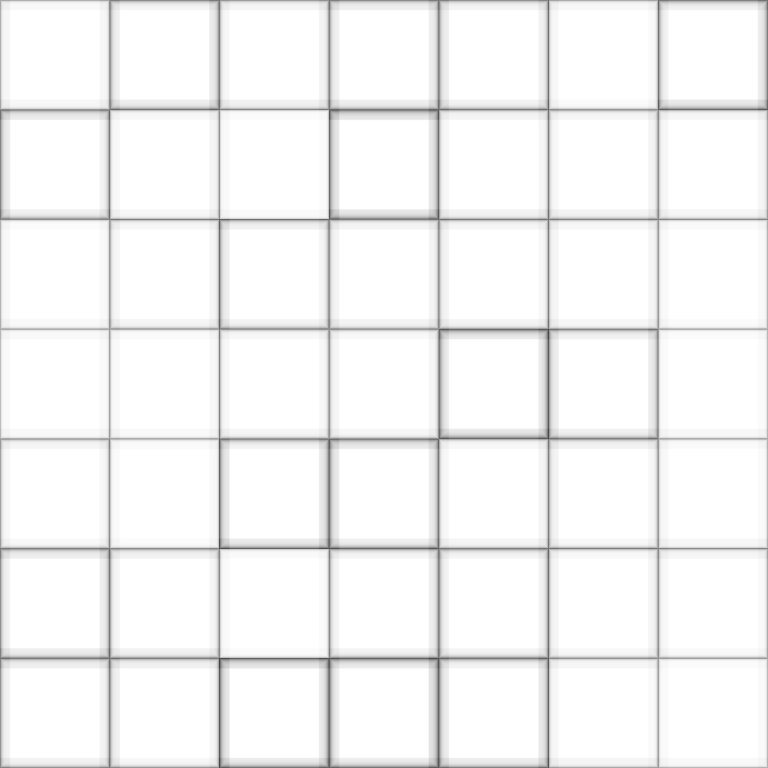
A WebGL 1 fragment shader for this pattern:

```glsl
precision highp float;
// A seven by seven grid of white tiles with thin, soft grey outlines.
// Each tile hashes its own edge strength; each side adds a pale flat band
// and a dark line that decays exponentially away from the border.

uniform vec2 u_resolution;

const float TILES = 7.0;
const float BAND_WIDTH = 0.092;
const float BAND_BLUR = 0.008;

float hash(vec2 p) {
  return fract(sin(dot(p, vec2(127.1, 311.7))) * 43758.5453);
}

// Flat pale shade beside an edge; d is the distance in tile widths.
float edgeBand(float d, float strength, float sideVariation, float pixel) {
  float blur = max(BAND_BLUR, pixel * 0.7);
  float mask = 1.0 - smoothstep(BAND_WIDTH - blur, BAND_WIDTH + blur, d);
  return mask * mix(0.02, 0.085, strength) * mix(0.6, 1.25, sideVariation);
}

// Dark line on the border, wider and deeper on strong tiles.
float edgeLine(float d, float strength, float pixel) {
  float width = max(mix(0.007, 0.021, strength), pixel * 0.4);
  return mix(0.46, 0.6, strength) * exp(-d / width);
}

// Total darkness of one tile; p runs from 0 to 1 across it.
float tileShade(vec2 p, vec2 cell, float pixel) {
  float strength = pow(hash(cell + 3.7), 1.4);
  float bands = 0.0;
  float line = 0.0;
  for (int i = 0; i < 4; i++) {
    float side = float(i);
    float along = i < 2 ? p.x : p.y;
    float d = mod(side, 2.0) < 0.5 ? along : 1.0 - along;
    float variation = hash(cell + vec2(side * 5.3 + 11.0, 23.0));
    bands += edgeBand(d, strength, variation, pixel);
    line = max(line, edgeLine(d, strength, pixel));
  }
  return bands + line;
}

void main() {
  vec2 grid = gl_FragCoord.xy / u_resolution * TILES;
  float pixel = TILES / min(u_resolution.x, u_resolution.y);
  float shade = tileShade(fract(grid), floor(grid), pixel);
  gl_FragColor = vec4(vec3(1.0 - shade), 1.0);
}
```
